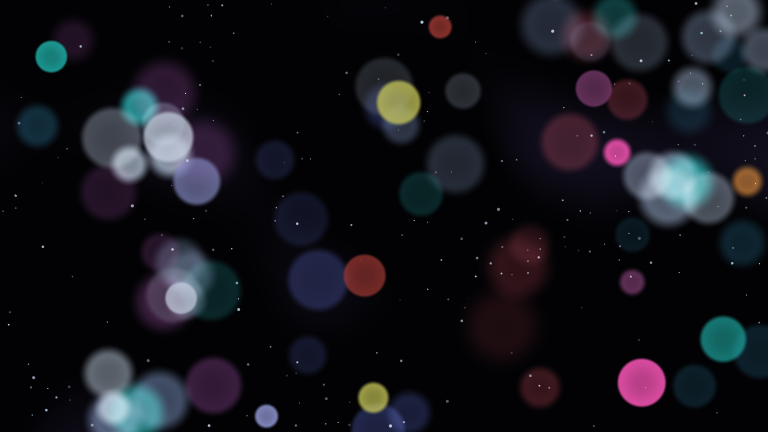
Reproduce this background procedurally as a WebGL 2 fragment shader.

```glsl
#version 300 es
precision highp float;
// Out-of-focus light discs in loose clusters with fine bright dust on black.

uniform vec2 u_resolution;
out vec4 fragColor;

const vec3 NIGHT = vec3(0.008, 0.008, 0.016);
const vec3 HAZE = vec3(0.06, 0.05, 0.10);
const vec3 SILVER = vec3(0.76, 0.82, 0.88);
const vec3 STEEL = vec3(0.46, 0.55, 0.72);
const vec3 TEAL = vec3(0.16, 0.72, 0.72);

const int FAINT_COUNT = 28;
const int ACCENT_COUNT = 15;
const int CLUSTER_COUNT = 7;
const int DISCS_PER_CLUSTER = 5;
const float DUST_CELLS = 34.0;          // cells per canvas height
const float GOLDEN_ANGLE = 2.39996;
const vec2 SPREAD_STEP = vec2(0.7549, 0.5698);

// Cluster centre (fraction of canvas), spread, brightness
const vec4 CLUSTERS[CLUSTER_COUNT] = vec4[](
    vec4(0.19, 0.69, 0.08, 0.80), vec4(0.77, 0.91, 0.15, 0.38),
    vec4(0.88, 0.57, 0.09, 0.75), vec4(0.24, 0.35, 0.07, 0.42),
    vec4(0.16, 0.06, 0.09, 0.72), vec4(0.94, 0.88, 0.12, 0.50),
    vec4(0.55, 0.70, 0.16, 0.42));

const vec3 ACCENTS[8] = vec3[](
    vec3(0.93, 0.32, 0.68), vec3(0.78, 0.78, 0.35), vec3(0.78, 0.82, 0.88),
    vec3(0.12, 0.68, 0.65), vec3(0.45, 0.22, 0.40), vec3(0.62, 0.22, 0.20),
    vec3(0.52, 0.54, 0.76), vec3(0.88, 0.56, 0.25));

const vec3 FAINTS[4] = vec3[](
    vec3(0.12, 0.14, 0.27), vec3(0.22, 0.11, 0.23),
    vec3(0.06, 0.17, 0.22), vec3(0.24, 0.09, 0.11));

vec4 hash4(vec2 q) {
    vec4 h = fract(q.xyxy * vec4(0.1031, 0.1030, 0.0973, 0.1099));
    h += dot(h, h.wzxy + 33.33);
    return fract((h.xxyz + h.yzzw) * h.zywx);
}

float gradientNoise(vec2 q) {
    vec2 cell = floor(q), f = fract(q);
    vec2 w = f * f * f * (f * (f * 6.0 - 15.0) + 10.0);
    vec2 o = vec2(0.0, 1.0);
    float a = dot(hash4(cell).xy * 2.0 - 1.0, f);
    float b = dot(hash4(cell + o.yx).xy * 2.0 - 1.0, f - o.yx);
    float c = dot(hash4(cell + o.xy).xy * 2.0 - 1.0, f - o.xy);
    float d = dot(hash4(cell + o.yy).xy * 2.0 - 1.0, f - o.yy);
    return mix(mix(a, b, w.x), mix(c, d, w.x), w.y);
}

vec3 screen(vec3 base, vec3 light) {
    return 1.0 - (1.0 - base) * (1.0 - clamp(light, 0.0, 1.0));
}

// Flat disc with a blurred edge and a slightly brighter rim
float lightDisc(vec2 offset, float radius, float blur, float pixel) {
    float d = length(offset);
    float edge = max(blur, 0.8 * pixel);
    float rim = mix(0.86, 1.0, smoothstep(0.2, 1.0, d / radius));
    return rim * (1.0 - smoothstep(radius - edge, radius + edge, d));
}

vec3 dust(vec2 p, float pixel) {
    vec2 cell = floor(p * DUST_CELLS);
    vec4 h = hash4(cell + 17.0);
    vec4 g = hash4(cell + 91.0);
    float crowd = smoothstep(0.0, 0.45, gradientNoise(p * 3.2 + 5.0));
    float present = step(h.z, 0.05 + 0.34 * crowd);
    vec2 centre = (cell + 0.2 + 0.6 * h.xy) / DUST_CELLS;
    float radius = mix(0.0010, 0.0036, g.x * g.x);
    float d = length(p - centre);
    float spot = 1.0 - smoothstep(max(radius - 0.7 * pixel, 0.0), radius + 0.7 * pixel, d);
    vec3 tint = mix(SILVER, mix(TEAL, ACCENTS[0], g.z), 0.45 * g.w);
    return tint * spot * present * mix(0.25, 1.0, g.y);
}

void main() {
    float pixel = 1.0 / u_resolution.y;
    vec2 p = gl_FragCoord.xy * pixel;
    vec2 extent = vec2(u_resolution.x * pixel, 1.0);
    vec3 color = NIGHT + HAZE * smoothstep(0.05, 0.5, gradientNoise(p * 2.3 + 11.0));

    // Dim, distant discs
    for (int i = 0; i < FAINT_COUNT; i++) {
        vec4 h = hash4(vec2(float(i), 3.0));
        vec2 centre = fract(SPREAD_STEP * float(i) + 0.31 + 0.16 * h.xy) * extent;
        float radius = mix(0.035, 0.075, h.z);
        float blur = radius * mix(0.12, 0.55, h.w);
        color = screen(color, FAINTS[i % 4] * mix(0.5, 1.1, h.x) * lightDisc(p - centre, radius, blur, pixel));
    }

    // Overlapping silver, steel and teal clusters
    for (int i = 0; i < CLUSTER_COUNT * DISCS_PER_CLUSTER; i++) {
        vec4 cluster = CLUSTERS[i / DISCS_PER_CLUSTER];
        vec4 h = hash4(vec2(float(i), 29.0));
        float angle = GOLDEN_ANGLE * float(i) + h.x;
        vec2 centre = cluster.xy * extent + cluster.z * sqrt(h.y) * vec2(cos(angle), sin(angle));
        float radius = mix(0.034, 0.070, h.z);
        float blur = radius * mix(0.10, 0.45, h.w);
        vec3 tint = i % 5 == 3 ? TEAL : mix(STEEL, SILVER, h.x);
        float level = cluster.w * mix(0.35, 1.1, h.w);
        color = screen(color, tint * level * lightDisc(p - centre, radius, blur, pixel));
    }

    // Crisp coloured discs in front, partly covering what lies behind
    for (int i = 0; i < ACCENT_COUNT; i++) {
        vec4 h = hash4(vec2(float(i), 57.0));
        vec2 centre = fract(SPREAD_STEP * float(i + 1) + 0.18 * (h.xy - 0.5)) * extent;
        float radius = mix(0.026, 0.060, h.z);
        float cover = lightDisc(p - centre, radius, mix(0.003, 0.012, h.w), pixel);
        color = mix(color, ACCENTS[i % 8], cover * mix(0.65, 1.0, h.x));
    }

    fragColor = vec4(screen(color, dust(p, pixel)), 1.0);
}
```
